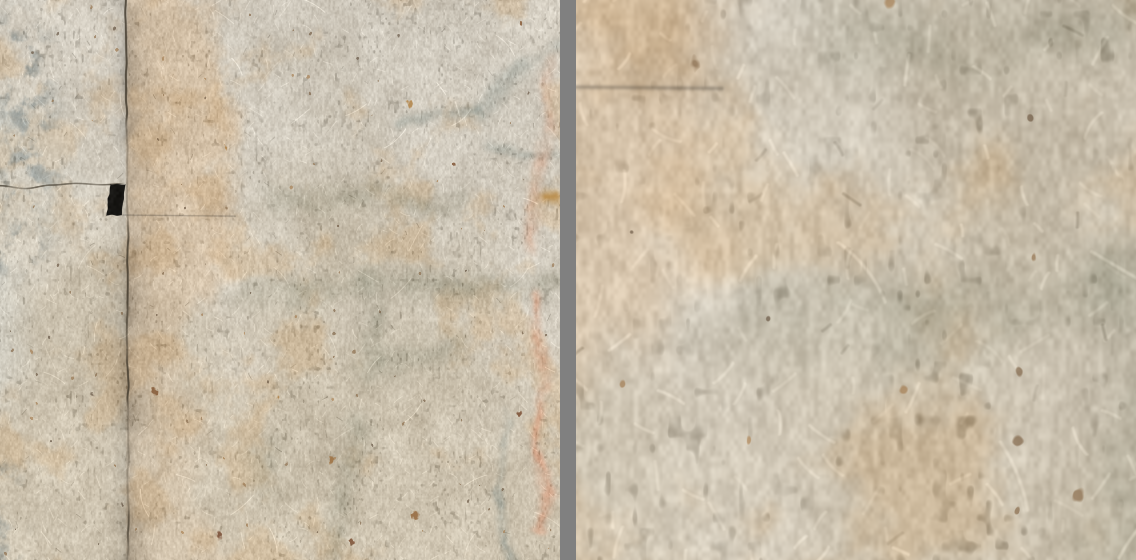
Left, the full canvas; right, a detail of the centre.
Give the GLSL for this texture, as a WebGL 1 fragment shader.

```glsl
precision highp float;
uniform vec2 u_resolution;

float hash(vec2 p) {
  vec3 q = fract(vec3(p.xyx) * 0.1031);
  q += dot(q, q.yzx + 33.33);
  return fract((q.x + q.y) * q.z);
}

float noise(vec2 p) {
  vec2 i = floor(p), f = fract(p);
  f = f * f * (3.0 - 2.0 * f);
  return mix(mix(hash(i), hash(i + vec2(1, 0)), f.x),
             mix(hash(i + vec2(0, 1)), hash(i + vec2(1, 1)), f.x), f.y);
}

float fbm(vec2 p) {
  float sum = 0.0, amp = 0.5;
  for (int i = 0; i < 5; i++) {
    sum += amp * noise(p);
    p = mat2(1.6, 1.2, -1.2, 1.6) * p + 17.3;
    amp *= 0.5;
  }
  return sum;
}

float segment(vec2 p, vec2 a, vec2 b) {
  vec2 d = b - a;
  return length(p - a - d * clamp(dot(p - a, d) / dot(d, d), 0.0, 1.0));
}

float smudge(vec2 p, vec2 a, vec2 b, float width) {
  float d = segment(p, a, b) / width;
  return exp(-d * d);
}

// Scattered, slightly bent strokes; mostly upright
float fibres(vec2 p, float cells, float density, float reach, float width) {
  vec2 g = p * cells, base = floor(g);
  float mask = 0.0;
  for (int y = -1; y <= 1; y++)
    for (int x = -1; x <= 1; x++) {
      vec2 c = base + vec2(x, y);
      float angle = 1.65 + 2.4 * (hash(c + 7.0) - 0.5);
      vec2 dir = vec2(cos(angle), sin(angle));
      vec2 q = g - c - vec2(hash(c + 31.0), hash(c + 57.0));
      q += vec2(dir.y, -dir.x) * dot(q, dir) * dot(q, dir) * (hash(c + 91.0) - 0.5);
      vec2 h = dir * reach * (0.3 + 0.7 * hash(c + 13.0));
      float line = 1.0 - smoothstep(0.0, width * cells, segment(q, -h, h));
      mask = max(mask, line * step(hash(c + 3.0), density) * (0.4 + 0.6 * hash(c + 5.0)));
    }
  return mask;
}

// Scattered irregular flecks: mask and a random tint
vec2 flecks(vec2 p, float cells, float density, float size) {
  vec2 g = p * cells, c = floor(g);
  vec2 q = g - c - 0.25 - 0.5 * vec2(hash(c + 19.0), hash(c + 43.0));
  q.x *= 1.0 + 0.7 * hash(c + 71.0);
  q.y += q.x * (hash(c + 37.0) - 0.5);
  float r = size * cells * (0.45 + 0.55 * hash(c + 29.0));
  float d = length(q) + r * 0.9 * (noise(p * 260.0) - 0.5);
  return vec2((1.0 - smoothstep(r * 0.5, r * 1.15, d)) * step(hash(c + 83.0), density), hash(c + 61.0));
}

void main() {
  vec2 p = gl_FragCoord.xy / u_resolution;
  vec2 warp = vec2(fbm(p * 9.0), fbm(p * 9.0 + 40.0)) - 0.48;
  vec2 w = p + 0.06 * warp;
  float cloud = fbm(p * 5.0 + 3.0) - 0.48;
  float mottle = fbm(p * 24.0 + 11.0) - 0.48;
  float patchy = smoothstep(0.25, 0.7, fbm(p * 28.0 + 60.0));

  // Paper, with a warm strip right of the fold
  vec3 col = mix(vec3(0.805, 0.765, 0.688), vec3(0.815, 0.79, 0.74), smoothstep(0.35, 1.1, p.y + 0.3 * p.x + cloud));
  float edge = mix(0.37, 0.455, smoothstep(0.35, 0.7, p.y)) - 0.05 * smoothstep(0.9, 1.0, p.y);
  float strip = smoothstep(0.222, 0.23, p.x) * (1.0 - smoothstep(edge - 0.05, edge + 0.035, w.x + 0.25 * warp.y));
  col = mix(col, vec3(0.825, 0.745, 0.64), strip * mix(0.5, 0.9, smoothstep(0.1, 0.7, p.y)));
  col += cloud * 0.1 + mottle * vec3(0.11, 0.12, 0.13);
  float warm = smoothstep(0.52, 0.72, fbm(p * 11.0 + 80.0));
  col = mix(col, vec3(0.8, 0.66, 0.48), warm * 0.35);

  // Grey-green bands and smears
  float grey = 0.55 * smudge(w, vec2(0.49, 0.65), vec2(0.82, 0.645), 0.025);
  grey += 0.65 * smudge(w, vec2(0.44, 0.48), vec2(1.0, 0.49), 0.026);
  grey += 0.6 * smudge(w, vec2(0.66, 0.5), vec2(0.665, 0.34), 0.022);
  grey += 0.5 * smudge(w, vec2(0.68, 0.35), vec2(0.8, 0.37), 0.04);
  grey += 0.55 * smudge(w, vec2(0.64, 0.24), vec2(0.59, 0.02), 0.024);
  grey += 0.4 * smudge(w, vec2(0.48, 0.19), vec2(0.49, 0.14), 0.035);
  col = mix(col, vec3(0.58, 0.575, 0.5), grey * (0.3 + 0.5 * patchy));

  // Blue stains and pale scuffs at the left margin
  float blue = smudge(w, vec2(0.03, 0.9), vec2(0.06, 0.69), 0.055) + smudge(w, vec2(0.0, 0.55), vec2(0.04, 0.56), 0.04);
  blue += 0.6 * smudge(w, vec2(0.0, 0.16), vec2(0.0, 0.02), 0.04);
  col = mix(col, vec3(0.47, 0.51, 0.51), blue * smoothstep(0.42, 0.72, fbm(p * 32.0 + 5.0)) * 0.85);
  float scuff = smudge(w, vec2(0.0, 0.5), vec2(0.0, 0.32), 0.05) + 0.7 * smudge(w, vec2(0.0, 0.76), vec2(0.09, 0.7), 0.06);
  col = mix(col, vec3(0.84, 0.84, 0.81), scuff * 0.6);

  // Faded blue strokes and a pink streak at the right
  float stroke = smudge(w, vec2(0.91, 0.26), vec2(0.905, 0.12), 0.008) + smudge(w, vec2(0.905, 0.12), vec2(0.92, 0.0), 0.01);
  stroke += 0.6 * smudge(w, vec2(0.71, 0.775), vec2(0.85, 0.795), 0.011) + 0.6 * smudge(w, vec2(0.85, 0.795), vec2(1.0, 0.92), 0.014);
  stroke += 0.6 * smudge(w, vec2(0.87, 0.75), vec2(1.0, 0.71), 0.01);
  col = mix(col, vec3(0.57, 0.6, 0.57), min(stroke, 1.0) * (0.25 + 0.5 * patchy));
  float pink = smudge(w, vec2(0.97, 0.06), vec2(0.962, 0.47), 0.01) + 0.6 * smudge(w, vec2(0.958, 0.55), vec2(0.99, 0.9), 0.012);
  col = mix(col, vec3(0.83, 0.61, 0.49), pink * (0.25 + 0.5 * patchy));

  // Upright paper grain and pale fibres
  float grain = noise(p * vec2(260, 130)) + 0.7 * noise(p * vec2(420, 300) + 9.0) - 0.85;
  col += grain * vec3(0.085, 0.088, 0.09);
  col -= 0.13 * smoothstep(0.7, 0.95, noise(p * vec2(190, 120) + 70.0)) * patchy;
  col += 0.07 * fibres(p, 42.0, 0.55, 0.4, 0.0018);
  col += 0.1 * fibres(p + 5.0, 15.0, 0.3, 0.4, 0.0019);
  col -= 0.13 * fibres(p + 9.0, 30.0, 0.12, 0.2, 0.0018);

  // Brown and ochre flecks
  vec2 big = flecks(p, 9.0, 0.2, 0.009), small = flecks(p + 3.0, 26.0, 0.17, 0.004);
  col = mix(col, mix(vec3(0.42, 0.25, 0.18), vec3(0.7, 0.52, 0.28), big.y), big.x * 0.85);
  col = mix(col, mix(vec3(0.38, 0.32, 0.26), vec3(0.68, 0.52, 0.34), small.y), small.x * 0.7);
  col = mix(col, vec3(0.72, 0.53, 0.25), 0.8 * smudge(w, vec2(0.985, 0.632), vec2(1.0, 0.63), 0.01));

  // Fold, its shadow and the cross crack
  float fold = p.x - 0.226 - 0.006 * (noise(vec2(p.y * 7.0, 2.0)) - 0.5) - 0.003 * (noise(vec2(p.y * 45.0, 8.0)) - 0.5);
  float shade = exp(-abs(fold) * (fold > 0.0 ? 38.0 : 60.0));
  col *= 1.0 - 0.17 * shade * (0.6 + 0.8 * patchy);
  float worn = smoothstep(0.2, 0.6, noise(vec2(p.y * 16.0, 5.0)));
  col = mix(col, vec3(0.25, 0.22, 0.17), (1.0 - smoothstep(0.0005, 0.003, abs(fold))) * (0.25 + 0.55 * worn));
  float crack = p.y - 0.668 - 0.012 * (noise(vec2(p.x * 22.0, 4.0)) - 0.5);
  float crackMask = (1.0 - smoothstep(0.0004, 0.0025, abs(crack))) * (1.0 - smoothstep(0.21, 0.225, p.x));
  col = mix(col, vec3(0.28, 0.25, 0.2), crackMask * (0.3 + 0.5 * noise(vec2(p.x * 30.0, 1.0))));
  float seam = smudge(p, vec2(0.22, 0.616), vec2(0.42, 0.614), 0.0015);
  col *= 1.0 - 0.2 * seam;

  // Torn black hole beside the fold
  vec2 h = p - vec2(0.207, 0.643);
  h.x -= 0.12 * h.y;
  h += 0.003 * (vec2(noise(p * 110.0), noise(p * 110.0 + 20.0)) - 0.5);
  vec2 box = abs(h) - vec2(0.0135, 0.0275);
  float hole = 1.0 - smoothstep(-0.001, 0.0015, max(box.x, box.y));
  col = mix(col, vec3(0.06, 0.055, 0.045) + 0.06 * noise(p * 200.0), hole);

  gl_FragColor = vec4(clamp(col, 0.0, 1.0), 1.0);
}
```
